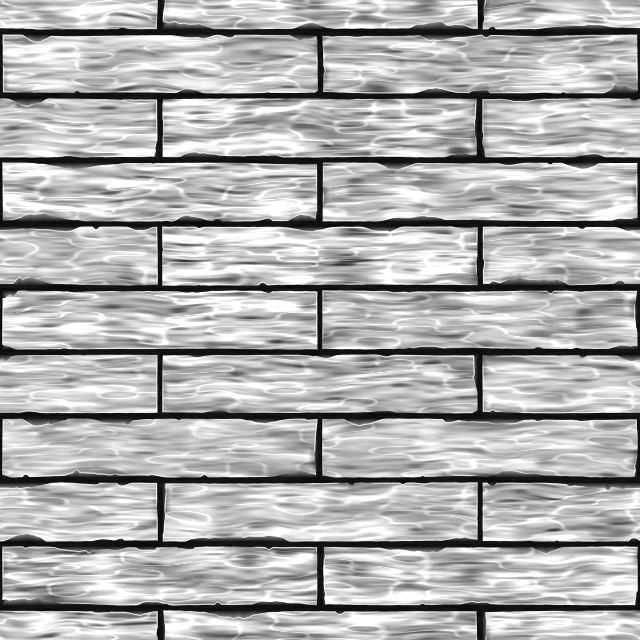
Give the GLSL for this texture, as a three.js fragment shader.

```glsl
varying vec2 vUv;

const vec2 BRICK_SIZE = vec2(0.5, 0.1);
const vec2 GRID = vec2(2.0, 10.0);
const vec2 HALF_JOINT = vec2(0.0033, 0.0036);
const float EDGE_BLUR = 0.001;
const float MORTAR_DARK = 0.06;
const float CHIP_GREY = 0.5;
const float FACE_GREY = 0.77;
const float RIM_WHITE = 0.97;

float hash(vec2 p) {
  return fract(sin(dot(p, vec2(127.1, 311.7))) * 43758.5453);
}

float noise(vec2 p) {
  vec2 cell = floor(p);
  vec2 f = fract(p);
  f = f * f * (3.0 - 2.0 * f);
  float low = mix(hash(cell), hash(cell + vec2(1.0, 0.0)), f.x);
  float high = mix(hash(cell + vec2(0.0, 1.0)), hash(cell + vec2(1.0, 1.0)), f.x);
  return mix(low, high, f.y);
}

// Depth worn from one side at position t along it
float edgeWear(float t, float seed) {
  float bow = noise(vec2(t * 9.0, seed));
  float chip = noise(vec2(t * 17.0, seed + 5.3));
  float jag = noise(vec2(t * 130.0, seed + 9.7));
  float chipped = smoothstep(0.62, 1.0, chip);
  float nick = smoothstep(0.8, 1.0, noise(vec2(t * 50.0, seed + 13.1)));
  return 0.003 * bow * bow + chipped * (0.009 + 0.004 * jag)
       + 0.005 * nick + 0.0006 * jag;
}

// Long wavy streaks with dark strokes and pale ridges
float grain(vec2 p, vec2 seed, float contrast) {
  float warp = noise(p * vec2(14.0, 25.0) + seed);
  vec2 q = p * vec2(22.0, 170.0) + seed + vec2(0.0, 1.8 * warp);
  float broad = noise(q * vec2(0.6, 0.45));
  float medium = noise(q + 31.0);
  float fine = noise(q * vec2(1.8, 1.9) + 7.0);
  float streaks = 0.35 * broad + 0.4 * medium + 0.25 * fine - 0.5;
  float ridge = 1.0 - abs(2.0 * noise(q * vec2(0.8, 0.6) + 53.0) - 1.0);
  float stroke = noise(q * vec2(0.9, 0.8) + 71.0);
  return contrast * (streaks + 0.2 * smoothstep(0.78, 1.0, ridge)
       - 0.28 * smoothstep(0.68, 0.98, stroke));
}

void main() {
  // Running bond: even rows shift by half a brick
  vec2 grid = vUv * GRID + vec2(0.0, 0.5);
  float row = floor(grid.y);
  grid.x += 0.5 * (1.0 - mod(row, 2.0));
  vec2 id = mod(floor(grid), GRID);
  vec2 p = fract(grid) * BRICK_SIZE;
  vec2 seed = 60.0 * vec2(hash(id + 0.5), hash(id + 8.2));

  // Straight joint and worn outline, both positive inside the brick
  vec2 nearSide = p - HALF_JOINT;
  vec2 farSide = BRICK_SIZE - p - HALF_JOINT;
  vec2 wearX = 0.45 * vec2(edgeWear(p.y, seed.x), edgeWear(p.y, seed.x + 17.0));
  vec2 wearY = vec2(edgeWear(p.x, seed.y + 34.0), edgeWear(p.x, seed.y + 51.0));
  vec2 nearest = min(nearSide, farSide);
  float joint = min(nearest.x, nearest.y);
  vec2 worn = min(nearSide - vec2(wearX.x, wearY.x),
                  farSide - vec2(wearX.y, wearY.y));
  float face = min(worn.x, worn.y);

  // Brick face with soft edge shade and a broken pale rim
  float contrast = mix(0.7, 1.3, hash(id + 3.7));
  float tone = FACE_GREY + 0.06 * (hash(id + 6.1) - 0.5);
  float stone = tone + grain(p, seed, contrast);
  float patchy = noise(p * vec2(12.0, 30.0) + seed + 19.0);
  float shade = 0.35 * smoothstep(0.45, 0.9, patchy);
  stone *= 1.0 - shade * (1.0 - smoothstep(0.0, 0.012, face));
  float rim = 1.0 - smoothstep(0.0008, 0.003, face);
  float rimGap = noise(p * vec2(35.0, 60.0) + seed + 41.0);
  stone = mix(stone, RIM_WHITE, 0.8 * rim * smoothstep(0.25, 0.65, rimGap));

  // Joint darkness rises to grey across deep chips
  float depth = max(joint - face, 0.0001);
  float slope = clamp(joint / depth, 0.0, 1.0);
  float lift = slope * smoothstep(0.001, 0.009, depth);
  float mortar = mix(MORTAR_DARK, CHIP_GREY, lift);
  mortar += 0.05 * (noise(p * vec2(40.0, 120.0) + seed) - 0.4);

  float inside = smoothstep(-EDGE_BLUR, EDGE_BLUR, face);
  float grey = mix(mortar, stone, inside);
  gl_FragColor = vec4(vec3(clamp(grey, 0.0, 1.0)), 1.0);
}
```
